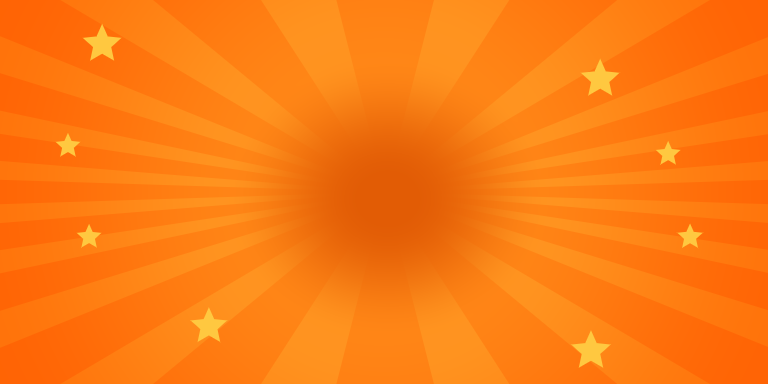
Reproduce this background procedurally as a Shadertoy shader.

```glsl
// Orange sunburst with a dark glowing core and scattered golden stars.

// Lengths are in canvas heights, measured from the canvas centre.
const vec3 RAY_NEAR = vec3(1.00, 0.595, 0.135);
const vec3 RAY_FAR  = vec3(1.00, 0.448, 0.040);
const vec3 GAP_NEAR = vec3(1.00, 0.528, 0.090);
const vec3 GAP_FAR  = vec3(1.00, 0.390, 0.017);
const vec3 CORE_COLOR = vec3(0.885, 0.36, 0.02);
const vec3 STAR_COLOR = vec3(1.00, 0.785, 0.25);

const float TAU = 6.2831853;
const float RAY_COUNT = 20.0;
const float RAY_FILL = 0.43;       // share of each period that is lit
const float RAY_STRETCH = 2.83;    // horizontal stretch of the fan
const vec2 RAY_CENTER = vec2(0.003, 0.0);
const vec2 RAY_RANGE = vec2(0.05, 0.50);
const vec2 FADE_RANGE = vec2(0.27, 1.14);
const vec2 CORE_CENTER = vec2(0.010, -0.018);
const vec2 CORE_SCALE = vec2(0.87, 1.0);
const vec2 CORE_RANGE = vec2(0.05, 0.37);
const float STAR_INNER = 0.47;     // inner radius over outer radius

// Each star: centre x, centre y, outer radius
const int STAR_COUNT = 8;
const vec3 STARS[STAR_COUNT] = vec3[](
    vec3(-0.734, 0.385, 0.053), vec3(-0.823, 0.120, 0.034),
    vec3(-0.768, -0.117, 0.034), vec3(-0.456, -0.350, 0.050),
    vec3(0.563, 0.294, 0.053), vec3(0.740, 0.099, 0.034),
    vec3(0.797, -0.117, 0.035), vec3(0.539, -0.414, 0.054));

// Coverage of the stretched rays, antialiased by the analytic phase gradient
float rayMask(vec2 p, float pixel) {
    vec2 q = p / vec2(RAY_STRETCH, 1.0);
    float turns = RAY_COUNT / TAU;
    float phase = fract(atan(q.x, q.y) * turns) - 0.5;
    float slope = turns * length(vec2(q.y / RAY_STRETCH, q.x)) / max(dot(q, q), 1e-5);
    float edge = 0.5 * RAY_FILL - abs(phase);
    return clamp(0.5 + edge / (slope * pixel), 0.0, 1.0);
}

// Signed distance to the edge lines of an upright five-pointed star
float starDistance(vec2 p, float radius) {
    float sector = TAU / 5.0;
    float angle = abs(mod(atan(p.x, p.y) + 0.5 * sector, sector) - 0.5 * sector);
    vec2 folded = length(p) * vec2(cos(angle), sin(angle));
    vec2 tip = vec2(radius, 0.0);
    vec2 notch = STAR_INNER * radius * vec2(cos(0.5 * sector), sin(0.5 * sector));
    vec2 side = normalize(notch - tip);
    return dot(folded - tip, vec2(side.y, -side.x));
}

void mainImage(out vec4 fragColor, in vec2 fragCoord) {
    float pixel = 1.0 / iResolution.y;
    vec2 p = (fragCoord - 0.5 * iResolution.xy) * pixel;

    // Rays that emerge from the middle and deepen towards the borders
    float fade = smoothstep(FADE_RANGE.x, FADE_RANGE.y, length(p));
    vec3 gap = mix(GAP_NEAR, GAP_FAR, fade);
    vec3 ray = mix(RAY_NEAR, RAY_FAR, fade);
    float strength = smoothstep(RAY_RANGE.x, RAY_RANGE.y, length(p));
    vec3 color = mix(gap, ray, strength * rayMask(p - RAY_CENTER, pixel));

    // Soft dark core
    float coreRadius = length((p - CORE_CENTER) * CORE_SCALE);
    float core = 1.0 - smoothstep(CORE_RANGE.x, CORE_RANGE.y, coreRadius);
    color = mix(color, CORE_COLOR, core);

    // Stars
    for (int i = 0; i < STAR_COUNT; i++) {
        float d = starDistance(p - STARS[i].xy, STARS[i].z);
        color = mix(color, STAR_COLOR, clamp(0.5 - d / pixel, 0.0, 1.0));
    }

    fragColor = vec4(color, 1.0);
}
```
